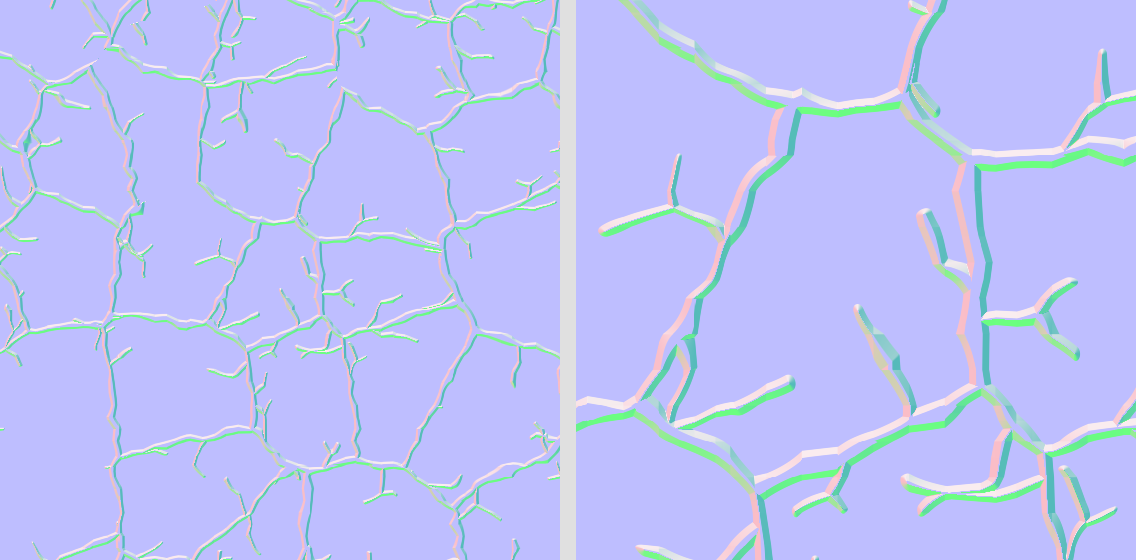
Left: the whole. Right: its middle third, enlarged.
Give the GLSL for this texture map, as a Shadertoy shader.

```glsl
// Cracked ground as a tinted normal map: a network of grooves with short twigs.
// Jittered Voronoi borders give the network, bent segments the twigs; a kinked
// warp makes both jagged, and the slope direction of each wall picks its colour.

const float CELLS = 5.0;          // network cells per canvas height
const float JITTER = 0.82;        // irregularity of the cells
const float CRACK = 0.0066;       // half width of main cracks
const float TWIG = 0.0048;        // half width of twigs at their root
const float TAPER = 0.0012;       // thinning towards the twig tip
const float WALL = 0.0041;        // width of the sloped walls
const float TWIG_SHARE = 0.55;    // chance of a twig on each side of a border
const float GAP_SHARE = 0.07;     // chance of a missing border
const vec2 BEND = vec2(12.0, 0.036);  // frequency and size of broad bends
const vec2 KINK = vec2(47.0, 0.014);  // frequency and size of small kinks

const vec3 FLAT = vec3(0.747, 0.747, 1.0);
const vec3 LEFT_WALL = vec3(0.98, 0.74, 0.78);
const vec3 RIGHT_WALL = vec3(0.33, 0.73, 0.73);
const vec3 TOP_WALL = vec3(0.98, 0.93, 0.94);
const vec3 BOTTOM_WALL = vec3(0.42, 1.0, 0.50);

vec3 hash(vec2 p) {
    vec3 q = fract(p.xyx * vec3(0.1031, 0.1030, 0.0973));
    q += dot(q, q.yxz + 33.33);
    return fract((q.xxy + q.yzz) * q.zyx);
}

// Linear value noise, left unsmoothed so that lines break into straight runs
vec2 kinkNoise(vec2 p) {
    vec2 i = floor(p), f = p - i;
    vec2 low = mix(hash(i).xy, hash(i + vec2(1, 0)).xy, f.x);
    vec2 high = mix(hash(i + vec2(0, 1)).xy, hash(i + 1.0).xy, f.x);
    return mix(low, high, f.y) - 0.5;
}

vec2 rotate(vec2 v, float a) {
    float c = cos(a), s = sin(a);
    return vec2(c * v.x - s * v.y, s * v.x + c * v.y);
}

vec2 site(vec2 id) {
    return id + 0.5 + JITTER * (hash(id + 17.0).xy - 0.5);
}

// Distance to a segment that thins out from taper value t0 to t1
float segment(vec2 p, vec2 a, vec2 b, float t0, float t1) {
    vec2 ab = b - a;
    float h = clamp(dot(p - a, ab) / dot(ab, ab), 0.0, 1.0);
    return length(p - a - ab * h) + mix(t0, t1, h) * TAPER * CELLS;
}

// Bent twig, sometimes forked, growing from a border into its cell
float twig(vec2 p, vec2 root, vec2 inward, vec3 r, vec3 s) {
    float len = mix(0.13, 0.24, s.x);
    root += vec2(-inward.y, inward.x) * (r.y - 0.5) * 0.4;
    vec2 dir = rotate(inward, (r.z - 0.5) * 1.9);
    float bend = (s.y < 0.5 ? -1.0 : 1.0) * mix(0.3, 1.0, s.z);
    vec2 knee = root + dir * len;
    float d = segment(p, root, knee, 0.0, 0.5);
    d = min(d, segment(p, knee, knee + rotate(dir, bend) * len * 0.85, 0.5, 1.0));
    if (s.z > 0.6)
        d = min(d, segment(p, knee, knee + rotate(dir, -bend) * len * 0.6, 0.5, 1.0));
    return d;
}

// Signed distance to the groove rim, negative inside
float groove(vec2 uv) {
    vec2 p = uv + BEND.y * kinkNoise(uv * BEND.x) + KINK.y * kinkNoise(uv * KINK.x + 7.0);
    p = p * CELLS + 20.0;
    vec2 base = floor(p), home = base, center = p;
    float nearest = 1e3;
    for (int y = -1; y <= 1; y++)
    for (int x = -1; x <= 1; x++) {
        vec2 id = base + vec2(x, y), c = site(id);
        float d = length(p - c);
        if (d < nearest) { nearest = d; home = id; center = c; }
    }
    float border = 1e3, twigs = 1e3;
    for (int y = -2; y <= 2; y++)
    for (int x = -2; x <= 2; x++) {
        if (x == 0 && y == 0) continue;
        vec2 id = home + vec2(x, y);
        if (hash((home + id) * 1.37).x < GAP_SHARE) continue;
        vec2 other = site(id), middle = 0.5 * (center + other);
        vec2 inward = normalize(center - other);
        border = min(border, dot(p - middle, inward));
        vec3 r = hash(home * 3.1 + id * 7.7);
        if (r.x < TWIG_SHARE)
            twigs = min(twigs, twig(p, middle, inward, r, hash(home * 5.3 + id * 2.9)));
    }
    float width = 1.0 + 0.5 * kinkNoise(uv * 38.0 + 3.0).x;
    return min(border / CELLS - CRACK * width, twigs / CELLS - TWIG * width);
}

vec3 wallColor(vec2 outward) {
    vec2 w = outward * outward;
    return w.x * (outward.x < 0.0 ? LEFT_WALL : RIGHT_WALL)
         + w.y * (outward.y > 0.0 ? TOP_WALL : BOTTOM_WALL);
}

void mainImage(out vec4 fragColor, in vec2 fragCoord) {
    vec2 uv = fragCoord / iResolution.y;
    float soft = 0.6 / iResolution.y;

    // Slope of the field gives wall direction and evens out the width
    vec2 e = vec2(0.0007, 0.0);
    float d = groove(uv);
    vec2 slope = vec2(groove(uv + e.xy) - d, groove(uv + e.yx) - d) / e.x;
    float steep = length(slope);
    d /= clamp(steep, 0.75, 1.5);

    float wall = smoothstep(soft, -soft, d) * smoothstep(-soft, soft, d + WALL);
    vec3 color = mix(FLAT, wallColor(slope / max(steep, 1e-4)), wall);
    fragColor = vec4(color, 1.0);
}
```
